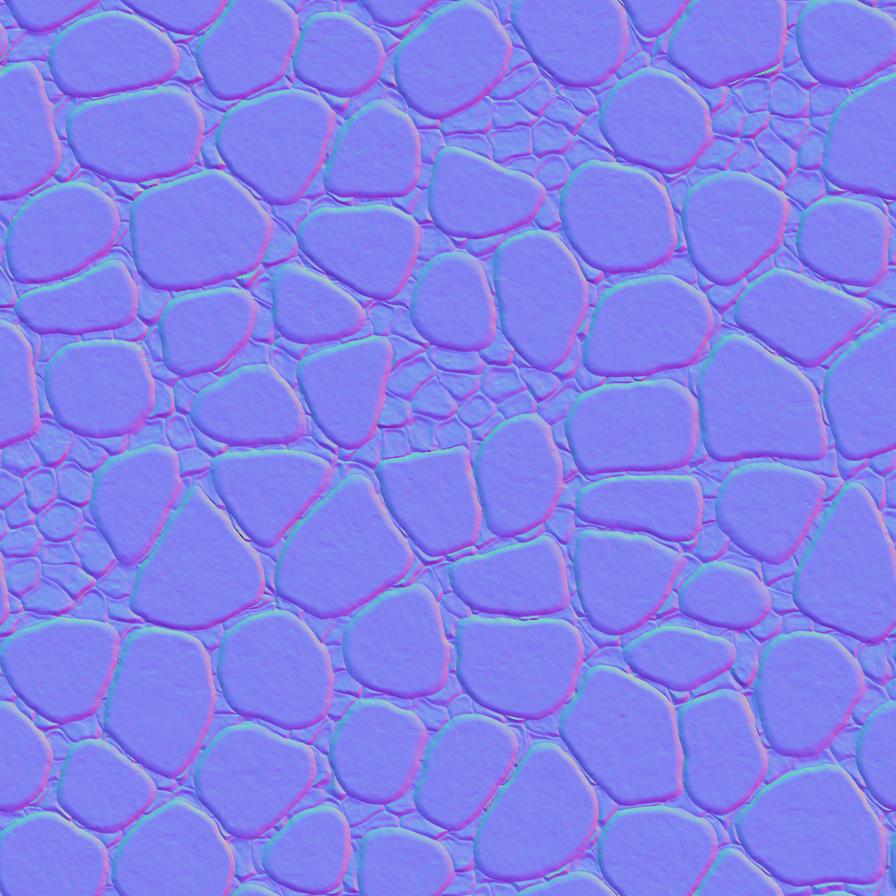
Reproduce this texture map procedurally as a three.js fragment shader.

```glsl
// Tangent-space normal map of a rubble stone wall with small filler stones.
varying vec2 vUv;

const vec2 STONE_GRID = vec2(7.0, 10.0);
const vec2 FILLER_GRID = vec2(22.0, 32.0);
const float SAMPLE_STEP = 0.0009;

vec2 hash2(vec2 p) {
  vec2 q = vec2(dot(p, vec2(127.1, 311.7)), dot(p, vec2(269.5, 183.3)));
  return fract(sin(q) * 43758.5453);
}

// Value noise that wraps at the canvas border.
float noise(vec2 uv, float freq) {
  vec2 p = uv * freq;
  vec2 cell = floor(p);
  vec2 f = fract(p);
  f = f * f * f * (f * (f * 6.0 - 15.0) + 10.0);
  float a = hash2(mod(cell, freq)).x;
  float b = hash2(mod(cell + vec2(1.0, 0.0), freq)).x;
  float c = hash2(mod(cell + vec2(0.0, 1.0), freq)).x;
  float d = hash2(mod(cell + vec2(1.0, 1.0), freq)).x;
  return mix(mix(a, b, f.x), mix(c, d, f.x), f.y) - 0.5;
}

vec2 warp(vec2 uv, float freq, float amount) {
  return amount * vec2(noise(uv, freq), noise(uv + 0.37, freq));
}

// Jittered cell centre; alternate rows shift like masonry courses.
vec2 cellCentre(vec2 cell, vec2 grid, float jitter) {
  vec2 id = mod(cell, grid);
  float shift = 0.5 * mod(id.y, 2.0) - 0.25;
  vec2 offset = 0.5 + jitter * (hash2(id + grid) - 0.5);
  return (cell + offset + vec2(shift, 0.0)) / grid;
}

// Rounded cells: x = distance to edge, yz = vector to centre, w = random id.
vec4 roundedCells(vec2 uv, vec2 grid, float jitter, float rounding) {
  vec2 base = floor(uv * grid);
  vec2 nearCell = base;
  vec2 nearest = vec2(9.0);
  for (int j = -1; j <= 1; j++) {
    for (int i = -1; i <= 1; i++) {
      vec2 cell = base + vec2(float(i), float(j));
      vec2 r = cellCentre(cell, grid, jitter) - uv;
      if (dot(r, r) < dot(nearest, nearest)) {
        nearest = r;
        nearCell = cell;
      }
    }
  }
  float id = hash2(mod(nearCell, grid) + 41.0).x;
  float k = rounding * (0.6 + 0.8 * fract(id * 7.3));
  float sum = 0.0;
  for (int j = -2; j <= 2; j++) {
    for (int i = -2; i <= 2; i++) {
      if (i == 0 && j == 0) continue;
      vec2 cell = nearCell + vec2(float(i), float(j));
      vec2 r = cellCentre(cell, grid, jitter) - uv;
      float edge = dot(0.5 * (nearest + r), normalize(r - nearest));
      sum += exp(-edge / k);
    }
  }
  return vec4(-k * log(sum), nearest, id);
}

// Slope is steepest at the edge and eases to a flat top.
float bevel(float dist, float width, float slope) {
  float t = clamp(dist / width, 0.0, 1.0);
  return slope * (width * (t - 0.5 * t * t) + min(dist, 0.0));
}

float grain(vec2 p) {
  float pits = smoothstep(0.25, 0.45, noise(p, 80.0));
  return 0.0005 * noise(p, 34.0) + 0.0003 * noise(p, 96.0)
       + 0.00026 * noise(p, 220.0) - 0.0003 * pits;
}

float wallHeight(vec2 uv) {
  vec2 p = uv + warp(uv, 14.0, 0.013) + warp(uv, 44.0, 0.004);
  p += warp(uv, 100.0, 0.0012);

  // Large stones; a few cells sink and leave room for rubble.
  vec4 stone = roundedCells(p, STONE_GRID, 0.74, 0.012);
  float inset = mix(0.0013, 0.006, stone.w * stone.w);
  inset += 0.2 * step(0.93, stone.w);
  float stoneDist = stone.x - inset;
  float stoneTop = bevel(stoneDist, 0.0068, 0.78);

  // Filler stones lie lower and lean a little within the joints.
  vec4 filler = roundedCells(p + warp(uv, 60.0, 0.006), FILLER_GRID, 0.9, 0.003);
  float fillerDist = min(filler.x, -stoneDist);
  float lean = dot(filler.yz, vec2(-0.03, 0.12));
  lean *= smoothstep(0.0, 0.006, fillerDist);
  float fillerTop = bevel(fillerDist, 0.004, 0.46) + lean - 0.0014;

  float roughness = mix(1.7, 0.85, smoothstep(-0.002, 0.005, stoneDist));
  return max(stoneTop, fillerTop) + roughness * grain(p);
}

// Left-facing slopes are softened a little.
vec3 encodeNormal(vec2 slope) {
  vec3 n = normalize(vec3(-slope, 1.0));
  float red = 0.503 + 0.5 * max(n.x, 0.0) + 0.36 * min(n.x, 0.0);
  return vec3(red, 0.51 + 0.5 * n.y, 0.945 - 0.8 * (1.0 - n.z));
}

void main() {
  vec2 dx = vec2(SAMPLE_STEP, 0.0);
  vec2 dy = dx.yx;
  vec2 slope = vec2(wallHeight(vUv + dx) - wallHeight(vUv - dx),
                    wallHeight(vUv + dy) - wallHeight(vUv - dy));
  gl_FragColor = vec4(encodeNormal(slope / (2.0 * SAMPLE_STEP)), 1.0);
}
```
